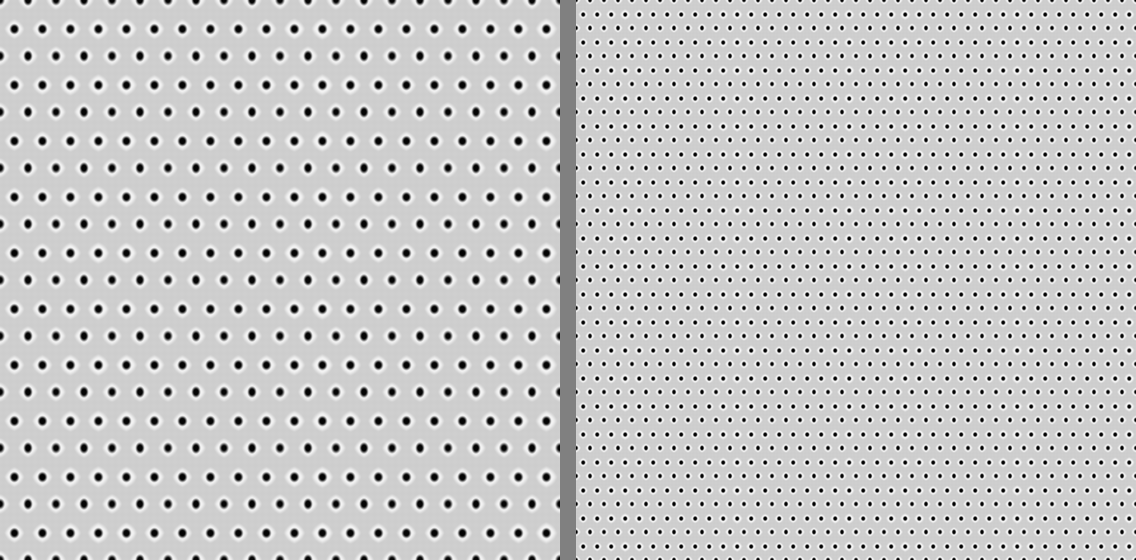
Left, the tile; right, the same tile 2 across and 2 down.
Give the GLSL for this pattern, as a WebGL 2 fragment shader.

```glsl
#version 300 es
precision highp float;
// Staggered rows of soft black oval dots on light grey, each with a pale
// diamond-shaped halo. The nearest dot is found on a 20 x 20 lattice, with
// slight differences of shape and softness from column to column.

uniform vec2 u_resolution;
out vec4 fragColor;

const float TAU = 6.2831853;
const float REPEATS = 20.0;                  // columns and rows, even for tiling
const vec2 STAGGER = vec2(0.515, -0.039);    // shift of odd rows, in cells

const vec3 GROUND_COLOR = vec3(0.808);
const vec3 HALO_COLOR = vec3(0.955);
const vec3 DOT_COLOR = vec3(0.012);

const vec2 TALL_STRETCH = vec2(0.90, 1.14);  // odd columns of even rows
const vec2 SOFT_STRETCH = vec2(0.91, 1.04);  // even columns of even rows
const vec2 ROUND_STRETCH = vec2(0.97, 1.05); // odd rows
const float DOT_RADIUS = 0.139;              // at half darkness, in cells
const float EDGE_SOFTNESS = 0.066;           // half the width of the dot edge
const float SOFT_EXTRA = 0.012;              // added softness of the soft dots
const float HALO_INNER = 0.20;
const float HALO_OUTER = 0.385;
const float HALO_POWER = 1.5;                // 1 is a diamond, 2 a circle
const float HALO_VARIATION = 0.10;
const float HALO_PERIOD = 8.0;               // columns between wide halos
const float WIDE_COLUMN = 3.0;
const float GRAIN = 0.006;                   // faint diagonal ripple of the ground

// Distance whose level lines lie between diamonds and circles.
float diamondLength(vec2 p) {
    vec2 q = pow(abs(p) + 1e-5, vec2(HALO_POWER));
    return pow(q.x + q.y, 1.0 / HALO_POWER);
}

// Crossed diagonal waves, whole numbers of cycles per cell.
float diagonalRipple(vec2 p) {
    return cos(TAU * 2.0 * (p.x + p.y)) * cos(TAU * 2.0 * (p.x - p.y));
}

void main() {
    vec2 cell = gl_FragCoord.xy / u_resolution * REPEATS;

    // Nearest dot of the staggered lattice
    float row = floor(cell.y + 0.5);
    float oddRow = mod(row, 2.0);
    vec2 shifted = cell - oddRow * STAGGER;
    float column = floor(shifted.x + 0.5);
    vec2 offset = shifted - vec2(column, row);
    column = mod(column, REPEATS);

    // Differences between dots
    float oddColumn = mod(column, 2.0);
    float softDot = (1.0 - oddRow) * (1.0 - oddColumn);
    vec2 stretch = mix(mix(SOFT_STRETCH, TALL_STRETCH, oddColumn), ROUND_STRETCH, oddRow);
    float widePhase = TAU * (column - WIDE_COLUMN) / HALO_PERIOD;
    float haloScale = 1.0 + oddRow * HALO_VARIATION * pow(0.5 + 0.5 * cos(widePhase), 2.0);

    // Ground, halo, then dot
    vec3 color = GROUND_COLOR + GRAIN * diagonalRipple(cell);
    float haloDistance = diamondLength(offset) / haloScale;
    float halo = 1.0 - smoothstep(HALO_INNER, HALO_OUTER, haloDistance);
    color = mix(color, HALO_COLOR, halo);

    float dotDistance = length(offset / stretch);
    float softness = EDGE_SOFTNESS + SOFT_EXTRA * softDot;
    float ink = 1.0 - smoothstep(DOT_RADIUS - softness, DOT_RADIUS + softness, dotDistance);
    color = mix(color, DOT_COLOR, ink);

    fragColor = vec4(color, 1.0);
}
```
